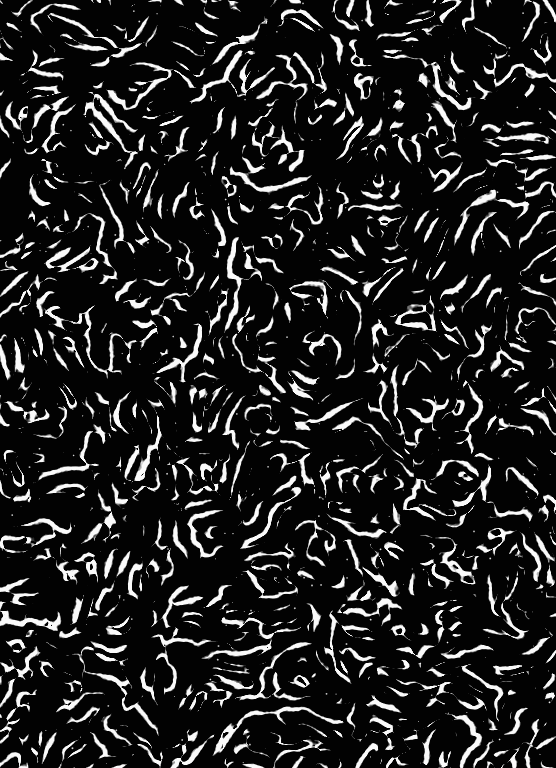
Reproduce this pattern procedurally as a Shadertoy shader.

```glsl
// Dense white brush strokes, tapered and curling, evenly packed on a black ground.

const float TURN = 6.28319;

vec2 hash22(vec2 cell) {
    vec3 a = fract(cell.xyx * vec3(0.1031, 0.1030, 0.0973));
    a += dot(a, a.yzx + 33.33);
    return fract((a.xx + a.yz) * a.zy);
}

vec2 slope(vec2 cell) {
    return normalize(hash22(cell) * 2.0 - 0.9999);
}

// Gradient noise: value in x, derivative in yz
vec3 noise(vec2 p) {
    vec2 i = floor(p), f = fract(p), e = vec2(1.0, 0.0);
    vec2 u = f * f * f * (f * (f * 6.0 - 15.0) + 10.0);
    vec2 du = 30.0 * f * f * (f * (f - 2.0) + 1.0);
    vec2 ga = slope(i), gb = slope(i + e.xy), gc = slope(i + e.yx), gd = slope(i + e.xx);
    float a = dot(ga, f), b = dot(gb, f - e.xy), c = dot(gc, f - e.yx), d = dot(gd, f - e.xx);
    float twist = a - b - c + d;
    float value = a + u.x * (b - a) + u.y * (c - a) + u.x * u.y * twist;
    vec2 grad = ga + u.x * (gb - ga) + u.y * (gc - ga) + u.x * u.y * (ga - gb - gc + gd);
    return vec3(value, grad + du * (u.yx * twist + vec2(b, c) - a));
}

// Height field that guides the strokes: value in x, gradient in yz
vec3 relief(vec2 p) {
    vec3 broad = noise(p * 13.0 + 11.0), fine = noise(p * 27.0 + 71.0);
    return 3.4 * broad * vec3(1.0, 13.0, 13.0) + 0.5 * fine * vec3(1.0, 27.0, 27.0);
}

// Blends local waves along the relief into evenly spaced contours.
// Returns the phase in turns and its steepness.
vec2 contours(vec2 p) {
    const float GRID = 34.0;
    vec2 wave = vec2(0.0), waveDx = vec2(0.0), waveDy = vec2(0.0);
    vec2 home = floor(p * GRID);
    for (int j = -2; j <= 2; j++)
    for (int i = -2; i <= 2; i++) {
        vec2 cell = home + vec2(i, j);
        vec2 centre = (cell + hash22(cell + 23.0)) / GRID;
        vec2 r = p - centre;
        vec3 guide = relief(centre);
        float size = length(guide.yz) + 0.001;
        vec2 k = guide.yz / size * clamp(size, 42.0, 62.0);
        float angle = TURN * (guide.x + dot(k, r));
        vec2 z = exp(-1900.0 * dot(r, r)) * vec2(cos(angle), sin(angle));
        vec2 turned = TURN * vec2(-z.y, z.x);
        wave += z;
        waveDx += turned * k.x - 3800.0 * r.x * z;
        waveDy += turned * k.y - 3800.0 * r.y * z;
    }
    vec2 grad = vec2(wave.x * waveDx.y - wave.y * waveDx.x,
                     wave.x * waveDy.y - wave.y * waveDy.x);
    float steep = length(grad) / (dot(wave, wave) + 1e-6);
    return vec2(atan(wave.y, wave.x + 1e-6), steep) / TURN;
}

// Sparse round specks left between the strokes
float specks(vec2 p, float soft) {
    vec2 g = p * 90.0;
    vec2 rnd = hash22(floor(g) + 19.0);
    vec2 centre = 0.25 + 0.5 * hash22(floor(g) + 57.0);
    float d = length(fract(g) - centre) / 90.0;
    return step(rnd.x, 0.06) * clamp(0.5 + (0.001 * rnd.y - d) / soft, 0.0, 1.0);
}

void mainImage(out vec4 fragColor, in vec2 fragCoord) {
    vec2 p = fragCoord / iResolution.y;
    float soft = 1.3 / iResolution.y;

    // Distance to the nearest contour, with a dry ragged edge
    vec2 line = contours(p);
    float d = abs(line.x) / sqrt(line.y * line.y + 25.0);
    d += 0.0011 * noise(p * 210.0).x;

    // Contours are broken into strokes with pointed ends
    float pressure = noise(p * 25.0 + 31.0).x + 0.16;
    float taper = sqrt(clamp(pressure / 0.36, 0.0, 1.0));

    // Brush size drifts and grows slightly towards the bottom
    float brush = (0.0029 + 0.0022 * noise(p * 11.0 + 5.0).x) * mix(1.1, 0.92, p.y);
    float halfWidth = min(mix(-0.0015, brush, taper), 0.25 / (line.y + 1.0));

    float ink = clamp(0.5 + (halfWidth - d) / soft, 0.0, 1.0);
    ink = max(ink, specks(p, soft));
    fragColor = vec4(vec3(mix(0.008, 0.98, ink)), 1.0);
}
```
